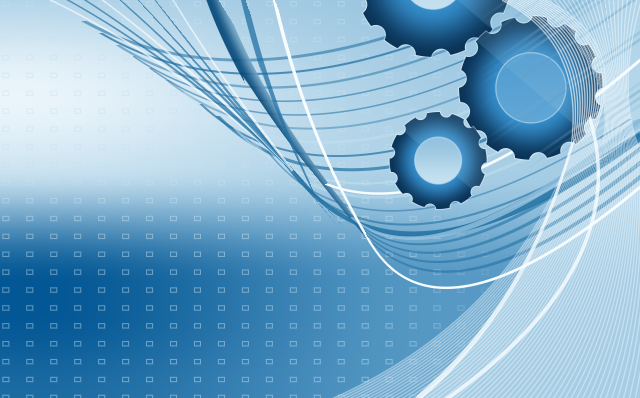
Reproduce this background procedurally as a Shadertoy shader.

```glsl
const float HEIGHT = 4.76; // design units, y pointing down
const float WIDTH = 7.66;
const vec3 WHITE = vec3(.97, .99, 1);
const vec3 PALE = vec3(.77, .88, .94);
const vec3 SKY = vec3(.58, .76, .87);
const vec3 MID = vec3(.34, .6, .77);
const vec3 BLUE = vec3(.13, .44, .64);
const vec3 DEEP = vec3(.01, .34, .58);
const vec3 NAVY = vec3(.04, .2, .34);
const vec2 GRID = vec2(.2865, .214);
const vec2 GRID_ORIGIN = vec2(.07, .045);
const float TAU = 6.28319;

#define Path mat3x2
float pixel; // size of one pixel in design units
vec2 p;      // current point
vec3 col;    // colour so far

void paint(vec3 ink, float amount) { col = mix(col, ink, amount); }
float cover(float d) { return clamp(.5 - d / pixel, 0., 1.); }
float cross2(vec2 a, vec2 b) { return a.x * b.y - a.y * b.x; }
Path blend(Path a, Path b, float k) { return a * (1. - k) + b * k; }

float hash(float n) {
  n = fract(n * .1031 + .17);
  n *= n + 33.33;
  return fract(n * (n + n));
}

// Quadratic curve: signed distance, position along it (-1 past the ends)
vec2 curve(Path c) {
  vec2 e = c[1] - c[0], g = c[2] - c[0], q = p - c[0];
  float area = cross2(e, g);
  float v = cross2(q, g) / area, w = cross2(e, q) / area, u = 1. - v - w;
  vec2 dv = vec2(g.y, -g.x) / area, dw = vec2(-e.y, e.x) / area;
  vec2 slope = 2. * v * dv + 4. * (w * (dv + dw) - u * dw);
  float su = sqrt(max(u, 0.)), sw = sqrt(max(w, 0.));
  return vec2((v * v - 4. * u * w) / max(length(slope), 1e-4), v < 0. ? -1. : sw / (su + sw + 1e-5));
}

float stroke(Path c, float startWidth, float endWidth) {
  vec2 k = curve(c);
  return k.y < 0. ? 0. : cover(abs(k.x) - mix(startWidth, endWidth, k.y));
}

// Fine lines blended between two boundary curves
float mesh(Path a, Path b, int count) {
  float ink = 0.;
  for (int i = 0; i < count; i++)
    ink = max(ink, stroke(blend(a, b, float(i) / float(count - 1)), .008, .008));
  return ink;
}

void backdrop() {
  vec2 glow = (p - vec2(.1, 1.15)) / vec2(3.6, 1.15);
  vec3 sky = mix(SKY, PALE, .35 * smoothstep(0., 2., p.y));
  sky = mix(sky, WHITE, .85 * exp(-dot(glow, glow)));
  vec3 sea = mix(DEEP, MID, smoothstep(.3, 5.5, p.x));
  sea = mix(sea, MID, .3 * smoothstep(3.7, 4.8, p.y));
  col = mix(sky, sea, smoothstep(2., 3.4, p.y));
  // Grid of small outlined boxes
  vec2 q = abs(mod(p - GRID_ORIGIN + .5 * GRID, GRID) - .5 * GRID) - vec2(.036, .026);
  paint(PALE, .5 * cover(abs(max(q.x, q.y)) - .006) * (1. - smoothstep(4.5, 6.5, p.x)));
}

// Scalloped wheel with a glowing hub
void gear(vec2 center, float radius, float hole, float teeth, float holeTint) {
  vec2 q = p - center;
  float r = length(q), sector = TAU / teeth;
  float a = mod(atan(q.y, q.x) + .1, sector) - .5 * sector;
  float notch = length(r * vec2(cos(a), sin(a)) - vec2(radius * 1.03, 0)) - radius * .13;
  float rim = max(r - radius, -notch);
  vec3 metal = mix(MID * vec3(.6, .92, 1.03), NAVY, smoothstep(hole * .9, radius, r));
  metal = mix(metal, SKY, .17 * cover(dot(q, vec2(-.65, .76))));
  vec3 hub = mix(metal, mix(SKY, PALE, smoothstep(-hole, hole, q.y)), holeTint);
  paint(WHITE, .45 * cover(abs(rim) - .012));
  paint(mix(metal, hub, cover(r - hole)), cover(rim));
  paint(PALE, .6 * cover(abs(r - hole) - .008));
}

void mainImage(out vec4 fragColor, in vec2 fragCoord) {
  pixel = HEIGHT / iResolution.y;
  p = vec2(fragCoord.x, iResolution.y - fragCoord.y) * pixel;
  backdrop();

  // Pale sheets at the right
  Path fan = Path(3.9, 4.8, 6.2, 3.8, 6.9, 1.6);
  float low = smoothstep(1.4, 2.4, p.y);
  paint(SKY, .4 * low * cover(-curve(fan).x));
  paint(PALE, .65 * low * cover(-curve(Path(5, 4.76, 6.4, 3.6, 6.88, 1.6)).x));
  paint(PALE, .6 * smoothstep(6.7, 7.4, p.x) * (1. - low));

  // Hanging strands
  Path top = Path(1, .25, 2.9, 1.3, 5.8, 0), bottom = Path(3.4, 1.95, 4.6, 3.6, 7.7, 1.55);
  for (float n = 0.; n < 13.; n++) {
    float thick = .007 + .012 * hash(n);
    float bowl = stroke(blend(top, bottom, n / 12.), thick, thick);
    paint(hash(n + 5.) < .3 ? PALE : BLUE, bowl * (.4 + .4 * hash(n + 9.)));
  }
  for (float n = 0.; n < 8.; n++) {
    float strand = stroke(Path(.5 + .22 * n, -.05, 2.1 + .08 * n, .7 + .04 * n, 3.55, 2.1), .008, .016);
    paint(hash(n + 20.) < .35 ? WHITE : BLUE, .7 * strand);
  }
  for (float n = 0.; n < 5.; n++)
    paint(BLUE, .6 * stroke(Path(4.2, 2.6, 5.2, 3.4 + .18 * n, 7.7, 1.4 + .17 * n), .006, .025));

  // Tapered bands
  Path band = Path(2.55, -.1, 3, 1.2, 4.3, 2.72);
  float shade = .8 * smoothstep(-.08, .1, -curve(band).x);
  paint(mix(DEEP * .8, SKY, shade), .9 * stroke(band, .11, .02));
  paint(BLUE, .75 * stroke(Path(2.9, -.1, 3.2, 1.2, 3.75, 2.3), .04, .008));
  paint(BLUE, .85 * stroke(Path(3.5, 2.05, 4.8, 3.75, 7.7, 1.6), .02, .05));
  paint(SKY, .8 * stroke(Path(4.2, 2.6, 5.2, 3.45, 7.7, 1.4), .01, .05));

  // Long bright threads
  paint(WHITE, stroke(Path(3.28, -.02, 3.65, 1.6, 4.4, 2.85), .022, .014));
  paint(WHITE, stroke(Path(4.4, 2.85, 5.2, 4.3, 7.7, 2.2), .012, .018));
  paint(WHITE, stroke(Path(3.9, 2.2, 5.3, 2.75, 7.7, .68), .014, .018));

  // Wheels
  gear(vec2(5.18, -.25), .93, .36, 14., 1.);
  gear(vec2(6.35, 1.05), .86, .42, 14., .3);
  gear(vec2(5.24, 1.92), .58, .28, 12., 1.);

  // Diagonal streaks
  float lane = dot(p, vec2(.57, .82)) * 14.;
  float streak = cover((abs(fract(lane) - .5) - .22) / 14.) * step(.55, hash(floor(lane)));
  streak *= smoothstep(5.6, 6.6, p.x) * (1. - smoothstep(1.2, 2.2, p.y));
  paint(mix(MID, SKY, hash(floor(lane) + 3.)), .35 * streak);

  // Woven veils and their bright edges
  float veil = mesh(Path(6, 0, 7, .5, 6.83, 1.75), Path(6.3, -.1, 7.6, .4, 7.1, 1.6), 14);
  veil = max(veil, .7 * mesh(Path(6.3, -.1, 7.6, 1, 7.1, 2), Path(7.7, -.1, 7.3, 1.2, 7.75, 2), 24));
  veil = max(veil, .6 * mesh(fan, Path(7.8, 4.8, 8, 3.4, 7.75, 1.8), 56));
  paint(WHITE, .65 * veil);
  paint(WHITE, .8 * stroke(Path(4.95, 4.8, 6.3, 3.7, 6.85, 1.7), .035, .015));
  paint(WHITE, .8 * stroke(Path(5.3, 4.8, 7.6, 3.2, 7.05, 1.4), .025, .02));
  paint(WHITE, cover(WIDTH - p.x));
  fragColor = vec4(col, 1);
}
```
